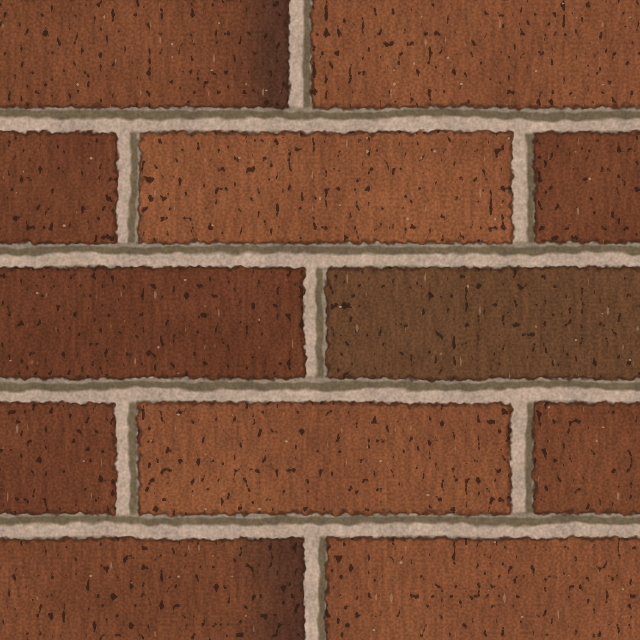
A WebGL 1 fragment shader for this texture:

```glsl
precision highp float;

uniform vec2 u_resolution;

const float PI = 3.14159265;

// Layout, in canvas heights
const vec2 PITCH = vec2(0.619, 0.2115);
const vec2 JOINT = vec2(0.034, 0.037);
const float FIRST_BED = 0.178;
const float EVEN_HEAD = 0.491;
const float ODD_HEAD = 0.197;
const float SLIP = 0.008;
const float CORNER = 0.004;
const float EDGE_WANDER = 0.004;
const float EDGE_CHIP = 0.005;

// Colours
const vec3 CLAY_DARK = vec3(0.355, 0.195, 0.130);
const vec3 CLAY_LIGHT = vec3(0.550, 0.335, 0.215);
const vec3 CLAY_BROWN = vec3(0.385, 0.270, 0.180);
const vec3 CLAY_BURNT = vec3(0.250, 0.165, 0.135);
const vec3 PIT = vec3(0.170, 0.105, 0.075);
const vec3 FLECK = vec3(0.690, 0.560, 0.450);
const vec3 MORTAR_PALE = vec3(0.715, 0.620, 0.545);
const vec3 MORTAR_RIM = vec3(0.575, 0.505, 0.435);
const vec3 MORTAR_SHADE = vec3(0.430, 0.370, 0.285);

float hash(vec2 p) {
  return fract(sin(dot(p, vec2(127.1, 311.7))) * 43758.55);
}

float cornerSlope(vec2 cell, vec2 offset) {
  float a = 2.0 * PI * hash(cell);
  return dot(vec2(cos(a), sin(a)), offset);
}

float gradientNoise(vec2 p) {
  vec2 i = floor(p), f = p - i;
  vec2 u = f * f * f * (f * (f * 6.0 - 15.0) + 10.0);
  vec2 e = vec2(1.0, 0.0);
  float low = mix(cornerSlope(i, f), cornerSlope(i + e, f - e), u.x);
  float high = mix(cornerSlope(i + e.yx, f - e.yx), cornerSlope(i + 1.0, f - 1.0), u.x);
  return mix(low, high, u.y);
}

float roundedBox(vec2 p, vec2 halfSize) {
  vec2 q = abs(p) - halfSize + CORNER;
  return length(max(q, 0.0)) + min(max(q.x, q.y), 0.0) - CORNER;
}

// Clay: tone per brick, burnt ends, drag marks, pits and flecks
vec3 clayColour(vec2 uv, vec2 local, float row, float col, float d) {
  float centre = 1.0 - step(0.5, abs(col));
  float odd = mod(row, 2.0);
  float wave = cos(row * PI * 0.5);
  float cloud = gradientNoise(uv * 7.0 + 31.0);
  float tone = 0.40 + 0.16 * centre + 0.15 * wave + 0.28 * odd * centre;
  tone += 0.16 * (hash(vec2(row, col) + 5.0) - 0.5) + 0.25 * cloud;
  vec3 c = mix(CLAY_DARK, CLAY_LIGHT, clamp(tone, 0.0, 1.0));
  float brown = centre * max(-wave, 0.0);
  c = mix(c, CLAY_BROWN, 0.75 * brown);
  float burnt = max(wave, 0.0) * (1.0 - centre) * smoothstep(0.16, 0.28, local.x + 0.06 * cloud);
  c = mix(c, CLAY_BURNT, 0.65 * burnt);

  float drag = gradientNoise(uv * vec2(120.0, 24.0));
  float grain = gradientNoise(uv * 230.0 + 9.0);
  c *= 1.0 + 0.16 * drag + 0.22 * grain;

  float sideWear = smoothstep(0.22, 0.29, abs(local.x));
  float patches = 0.12 * gradientNoise(uv * 14.0 + 70.0);
  float pits = gradientNoise(uv * vec2(105.0, 66.0) + 40.0) + 0.25 * grain;
  c = mix(c, PIT, 0.75 * smoothstep(0.31, 0.49, pits + patches + 0.07 * sideWear));
  float streak = gradientNoise(uv * vec2(130.0, 38.0) + 90.0);
  c = mix(c, FLECK, 0.5 * smoothstep(0.46, 0.60, streak));
  float speck = gradientNoise(uv * 95.0 + 150.0);
  c = mix(c, FLECK, 0.8 * smoothstep(0.52, 0.62, speck));

  float crumble = smoothstep(-0.007, 0.0, d + 0.006 * gradientNoise(uv * 85.0));
  return mix(c, PIT, 0.55 * crumble);
}

// Mortar: pale ridge, shaded hollow and ragged rim across each joint
vec3 mortarColour(vec2 uv, vec2 local, float row, float col) {
  vec2 side = sign(local);
  vec2 across = (local - side * PITCH * 0.5) / (JOINT * 0.5);
  float wobble = 0.35 * gradientNoise(uv * 9.0 + 20.0) + 0.3 * gradientNoise(uv * 45.0);
  float headId = col + step(0.0, local.x);
  across.x += 0.5 * (hash(vec2(headId, row) + 3.0) - 0.5);
  vec2 hollow = smoothstep(vec2(-0.05), vec2(0.28), across + wobble);
  vec2 rim = smoothstep(vec2(0.64), vec2(0.88), across + 0.8 * wobble);
  float bed = smoothstep(-0.004, 0.004, abs(local.y) - 0.5 * (PITCH.y - JOINT.y) + 0.01 * wobble);
  float shade = mix(hollow.x, hollow.y, bed);
  float lip = mix(rim.x, rim.y, bed);
  vec3 c = mix(mix(MORTAR_PALE, MORTAR_SHADE, shade), MORTAR_RIM, lip);
  float grain = gradientNoise(uv * 110.0 + 60.0) + gradientNoise(uv * 230.0);
  return c * (1.0 + 0.13 * grain + 0.12 * gradientNoise(uv * 22.0));
}

void main() {
  vec2 uv = gl_FragCoord.xy / u_resolution.y;
  float pixel = 1.0 / u_resolution.y;

  // Slightly wandering courses in running bond
  vec2 p = uv + EDGE_WANDER * vec2(gradientNoise(uv * 6.0), gradientNoise(uv * 5.0 + 17.0));
  float course = (p.y - FIRST_BED) / PITCH.y + 1.0;
  float row = floor(course);
  float head = mix(EVEN_HEAD, ODD_HEAD, mod(row, 2.0));
  head += SLIP * (hash(vec2(row, 8.0)) - 0.5) - 0.018 * step(3.5, row);
  float run = (p.x - head) / PITCH.x;
  float col = floor(run);
  vec2 local = (vec2(run - col, course - row) - 0.5) * PITCH;

  float chip = gradientNoise(uv * 60.0) + 0.6 * gradientNoise(uv * 140.0 + 12.0);
  float d = roundedBox(local, 0.5 * (PITCH - JOINT)) + EDGE_CHIP * chip;
  vec3 clay = clayColour(uv, local, row, col, d);
  vec3 mortar = mortarColour(uv, local, row, col);
  mortar *= 1.0 - 0.25 * (1.0 - smoothstep(0.0, 0.003, d));
  gl_FragColor = vec4(mix(clay, mortar, smoothstep(-pixel, pixel, d)), 1.0);
}
```
